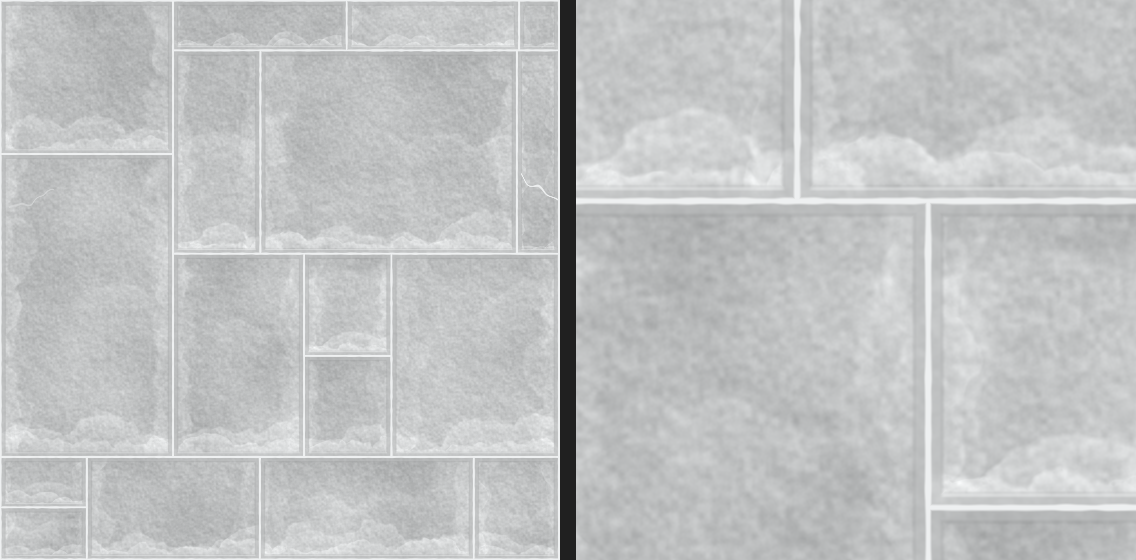
Left, the full canvas; right, a detail of the centre.
Give the GLSL for this texture, as a WebGL 2 fragment shader.

```glsl
#version 300 es
precision highp float;

uniform vec2 u_resolution;
out vec4 outColor;

const vec3 STONE_TINT = vec3(-0.005, 0.002, 0.004);
const float JOINT_TONE = 0.94;
const float FRAME_TONE = 0.725;

float hash(vec2 p) {
  vec3 q = fract(p.xyx * vec3(0.1031, 0.1030, 0.0973));
  q += dot(q, q.yzx + 33.33);
  return fract((q.x + q.y) * q.z);
}

float noise(vec2 p) {
  vec2 i = floor(p), f = fract(p);
  f = f * f * (3.0 - 2.0 * f);
  return mix(mix(hash(i), hash(i + vec2(1, 0)), f.x),
             mix(hash(i + vec2(0, 1)), hash(i + vec2(1, 1)), f.x), f.y);
}

float fbm(vec2 p) {
  float sum = 0.0, weight = 0.5;
  for (int i = 0; i < 4; i++) {
    sum += weight * noise(p);
    p = mat2(1.6, 1.2, -1.2, 1.6) * p + 17.3;
    weight *= 0.5;
  }
  return sum;
}

// Guillotine cuts: shrink the box to the side that holds p
void cutX(inout vec4 box, vec2 p, float at) {
  if (p.x < at) box.z = min(box.z, at); else box.x = max(box.x, at);
}

void cutY(inout vec4 box, vec2 p, float at) {
  if (p.y < at) box.w = min(box.w, at); else box.y = max(box.y, at);
}

vec4 findBlock(vec2 p) {
  vec4 box = vec4(0.001, 0.001, 0.998, 0.999);
  cutY(box, p, 0.184);
  if (p.y < 0.184) {
    cutX(box, p, 0.155);
    cutX(box, p, 0.464);
    cutX(box, p, 0.846);
    if (p.x < 0.155) cutY(box, p, 0.094);
    return box;
  }
  cutX(box, p, 0.309);
  if (p.x < 0.309) { cutY(box, p, 0.725); return box; }
  cutY(box, p, 0.910);
  if (p.y > 0.910) { cutX(box, p, 0.619); cutX(box, p, 0.927); return box; }
  cutY(box, p, 0.547);
  if (p.y > 0.547) { cutX(box, p, 0.465); cutX(box, p, 0.923); return box; }
  cutX(box, p, 0.543);
  cutX(box, p, 0.699);
  if (p.x > 0.543 && p.x < 0.699) cutY(box, p, 0.3645);
  return box;
}

// Depth below a scalloped crest of chips along one side, positive inside
float chips(float dist, float along, float depth, float seed) {
  float t = along / (depth * 1.5), crest = 0.0;
  for (int k = -1; k <= 1; k++) {
    float id = floor(t) + float(k);
    float size = hash(vec2(id + 40.0, seed * 17.0));
    float x = (t - id - 0.25 - 0.5 * size) / 0.95;
    crest = max(crest, (0.4 + 0.7 * size) * (1.0 - x * x));
  }
  return crest - dist / depth;
}

// Flat lift inside a chip plus a highlight fading from its crest
float chipLight(float d, float softness, float lift, float glow) {
  return smoothstep(0.0, softness, d) * (lift + glow * exp(-3.0 * max(d, 0.0)));
}

float crack(vec2 p, vec2 a, vec2 b) {
  vec2 q = p + 0.022 * (vec2(noise(p * 55.0), noise(p * 55.0 + 9.0)) - 0.5);
  vec2 ab = b - a;
  float t = clamp(dot(q - a, ab) / dot(ab, ab), 0.0, 1.0);
  return 1.0 - smoothstep(0.0006, 0.0026, length(q - a - ab * t));
}

float stoneTone(vec2 p, vec4 box, float seed) {
  vec2 size = box.zw - box.xy, shift = vec2(seed * 31.0, seed * 57.0);
  float depth = min(0.075, 0.36 * min(size.x, size.y));
  vec2 warp = vec2(fbm(p * 24.0 + shift), fbm(p * 24.0 + shift + 40.0)) - 0.47;
  vec2 q = p + warp * depth * 0.6;

  // Broad clouds and fine grain lit from above
  float cloud = fbm(p * 8.0 + shift) - 0.47;
  float grain = fbm(p * 85.0) - fbm(p * 85.0 + vec2(0.15, 0.25));
  float tone = 0.751 + 0.025 * (seed - 0.5) + 0.15 * cloud + 0.15 * grain;
  tone += 0.06 * (noise(p * 250.0) - 0.5);

  // Broken ledge across the face
  float ledgeY = box.y + size.y * (0.3 + 0.35 * seed) + 0.25 * (q.x - box.x) * (seed - 0.4);
  float ledge = chips(q.y - ledgeY, q.x, depth * 1.3, seed + 5.0);
  float patchy = smoothstep(0.35, 0.6, noise(p * 7.0 + shift));
  tone += patchy * chipLight(ledge, 0.12, 0.0, 0.065);

  // Chipped rims: dark at the top, pale at the sides, bright at the bottom
  tone += chipLight(chips(box.w - q.y, q.x, depth, seed + 1.0), 0.15, -0.028, 0.025);
  for (int i = 0; i < 2; i++) {
    float layer = float(i), reach = depth * (1.0 - 0.4 * layer);
    float s = seed + 7.0 * layer;
    tone += chipLight(chips(q.x - box.x, q.y, reach * 0.85, s + 2.0), 0.12, 0.018, 0.03);
    tone += chipLight(chips(box.z - q.x, q.y, reach * 0.85, s + 3.0), 0.12, 0.016, 0.028);
    tone += chipLight(chips(q.y - box.y, q.x, reach, s + 4.0), 0.1, 0.018, 0.07);
  }
  return min(tone, 0.9 + 0.3 * grain);
}

void main() {
  vec2 p = gl_FragCoord.xy / u_resolution;
  vec4 box = findBlock(p);
  float tone = stoneTone(p, box, hash(box.xy * 91.0 + box.zw * 37.0));

  // Pressed frame with a dark inner line and a pale lower lip
  vec2 near = min(p - box.xy, box.zw - p);
  float edge = min(near.x, near.y);
  tone = mix(tone, FRAME_TONE, 0.6 * (1.0 - smoothstep(0.007, 0.010, edge)));
  tone -= 0.035 * (1.0 - smoothstep(0.0, 0.0022, abs(edge - 0.0085)));
  float lip = 1.0 - smoothstep(0.0, 0.002, abs(p.y - box.y - 0.0075));
  tone += 0.09 * lip * smoothstep(0.006, 0.01, near.x);

  // Hairline cracks and slightly ragged joints
  tone = mix(tone, 0.93, crack(p, vec2(0.925, 0.688), vec2(0.995, 0.645)));
  tone = mix(tone, 0.87, 0.6 * crack(p, vec2(0.02, 0.628), vec2(0.09, 0.655)));
  float ragged = edge + 0.0008 * (noise(p * 120.0) - 0.5);
  tone = mix(JOINT_TONE, tone, smoothstep(0.0008, 0.0028, ragged));

  outColor = vec4(clamp(vec3(tone) + STONE_TINT, 0.0, 1.0), 1.0);
}
```
